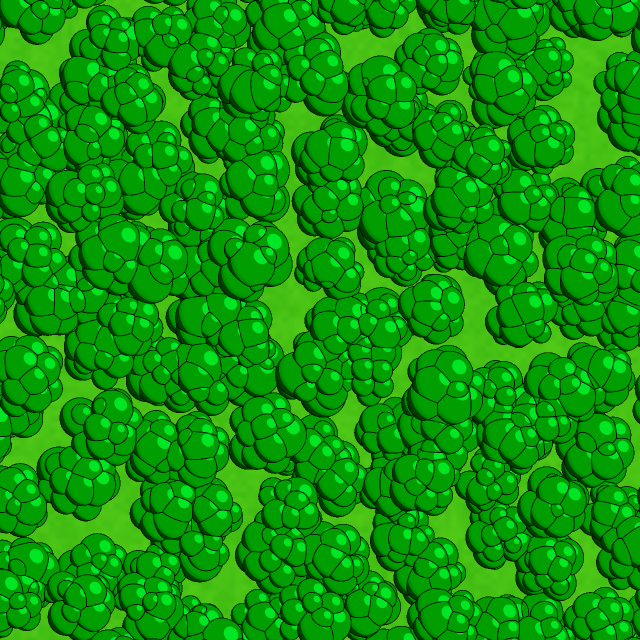
Write a WebGL 2 fragment shader that draws this pattern.

```glsl
#version 300 es
precision highp float;
// A toon-shaded forest seen from above: each tree is a dome of leafy spheres.
// Trees sit on a jittered grid; the highest sphere wins at each point, then
// gets a shade crescent, a round glint and thin ink lines at rims and creases.

uniform vec2 u_resolution;
out vec4 fragColor;

// Layout, in units of the canvas
const float CELL = 0.092;          // spacing of trees
const float JITTER = 0.8;          // share of the cell a tree may wander
const vec2 TREE_SIZE = vec2(0.049, 0.064);
const vec2 BLOB_SIZE = vec2(0.27, 0.62);  // relative to the tree
const int BLOBS = 13;
const float GOLDEN_ANGLE = 2.39996;
const float BASE_RANGE = 0.05;     // random lift that stacks the trees
const vec2 LEAN = vec2(0.16, 0.02);

// Light and ink
const vec3 LIGHT = vec3(0.55, 0.38, 0.74);
const vec3 GLINT_DIR = vec3(0.43, 0.35, 0.83);
const float GLINT_COS = 0.945;
const float RIM_WIDTH = 0.0014;
const float CREASE_WIDTH = 0.0008;
const int SAMPLES = 2;             // per axis, for smooth edges

// Colours
const vec3 GRASS = vec3(0.28, 0.76, 0.08);
const vec3 GLINT = vec3(0.0, 0.90, 0.14);
const vec3 LEAF = vec3(0.0, 0.62, 0.0);
const vec3 LEAF_LOW = vec3(0.0, 0.52, 0.0);
const vec3 SHADE = vec3(0.0, 0.25, 0.0);
const vec3 SHADE_DEEP = vec3(0.0, 0.12, 0.0);
const vec3 INK = vec3(0.0, 0.07, 0.0);

struct Surface {
    float height;
    float rim;      // distance to the sphere's outline
    vec3 normal;
};

float hash(vec2 p) {
    return fract(sin(dot(p, vec2(127.1, 311.7))) * 43758.5453);
}

float noise(vec2 p) {
    vec2 i = floor(p), f = fract(p);
    f = f * f * (3.0 - 2.0 * f);
    float low = mix(hash(i), hash(i + vec2(1, 0)), f.x);
    float high = mix(hash(i + vec2(0, 1)), hash(i + vec2(1, 1)), f.x);
    return mix(low, high, f.y);
}

// Raises the two topmost surfaces with the spheres of one tree
void addTree(vec2 p, vec2 id, inout Surface top, inout Surface under) {
    vec2 wander = vec2(hash(id), hash(id + 17.3)) - 0.5;
    vec2 offset = p - (id + 0.5 + JITTER * wander) * CELL;
    float size = mix(TREE_SIZE.x, TREE_SIZE.y, hash(id + 41.7));
    if (dot(offset, offset) > 2.1 * size * size) return;

    float base = BASE_RANGE * hash(id + 73.1);
    float turn = 6.2832 * hash(id + 5.9);
    for (int i = 0; i < BLOBS; i++) {
        float k = float(i);
        float pick = hash(id * 1.37 + k * 3.71);
        float radius = mix(BLOB_SIZE.x, BLOB_SIZE.y, pick);
        float lift = 1.0 - (k + 0.4) / float(BLOBS);
        float angle = turn + k * GOLDEN_ANGLE + pick;
        vec2 ring = sqrt(1.0 - lift * lift) * vec2(cos(angle), sin(angle));
        vec3 center = size * (1.0 - 0.75 * radius) * vec3(ring + LEAN * lift, lift);
        radius *= size;

        vec2 d = offset - center.xy;
        float bulge = radius * radius - dot(d, d);
        if (bulge <= 0.0) continue;
        float z = sqrt(bulge);
        Surface blob = Surface(base + center.z + z, radius - length(d), vec3(d, z) / radius);
        if (blob.height > top.height) {
            under = top;
            top = blob;
        } else if (blob.height > under.height) {
            under = blob;
        }
    }
}

vec2 slope(vec3 n) {
    return n.xy / max(n.z, 0.25);
}

vec3 shadeLeaf(Surface top, Surface under) {
    float diffuse = dot(top.normal, normalize(LIGHT));
    vec3 lit = mix(LEAF_LOW, LEAF, smoothstep(0.0, 0.3, diffuse));
    vec3 dark = mix(SHADE_DEEP, SHADE, smoothstep(-0.65, -0.1, diffuse));
    vec3 color = mix(dark, lit, smoothstep(-0.02, 0.02, diffuse));
    float glint = dot(top.normal, normalize(GLINT_DIR));
    color = mix(color, GLINT, smoothstep(-0.006, 0.006, glint - GLINT_COS));

    // Ink where the sphere ends or meets the next one below
    float steepness = length(slope(top.normal) - slope(under.normal));
    float crease = (top.height - under.height) / max(steepness, 0.05);
    float line = min(top.rim / RIM_WIDTH, crease / CREASE_WIDTH);
    return mix(INK, color, smoothstep(0.5, 1.2, line));
}

vec3 scene(vec2 p) {
    Surface top = Surface(-1.0, 1.0, vec3(0, 0, 1));
    Surface under = top;
    vec2 cell = floor(p / CELL);
    for (int y = -1; y <= 1; y++)
        for (int x = -1; x <= 1; x++)
            addTree(p, cell + vec2(x, y), top, under);
    if (top.height > 0.0) return shadeLeaf(top, under);
    float grain = 0.6 * noise(p * 110.0) + 0.4 * noise(p * 37.0) - 0.5;
    return GRASS + grain * vec3(0.09, 0.07, 0.03);
}

void main() {
    vec3 sum = vec3(0.0);
    for (int y = 0; y < SAMPLES; y++)
        for (int x = 0; x < SAMPLES; x++) {
            vec2 shift = (vec2(x, y) + 0.5) / float(SAMPLES) - 0.5;
            sum += scene((gl_FragCoord.xy + shift) / min(u_resolution.x, u_resolution.y));
        }
    fragColor = vec4(sum / float(SAMPLES * SAMPLES), 1.0);
}
```
